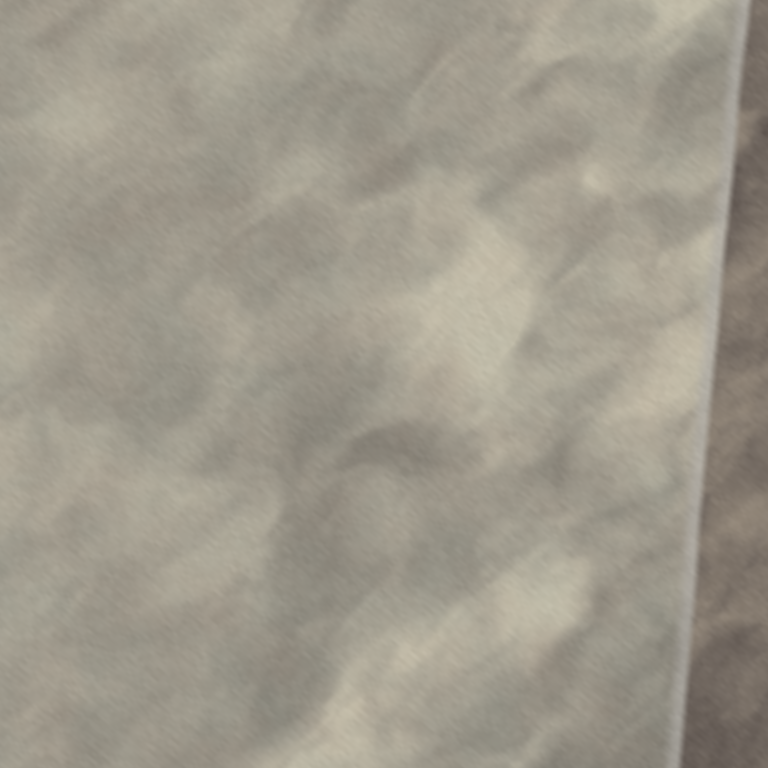
A Shadertoy shader for this texture:

```glsl
// A pale, softly mottled stone slab whose slanted right edge meets darker brown ground.
// Stretched fractal noise makes the diagonal blotches; a finer noise, stretched along
// the other diagonal, adds faint fibres, and a signed distance splits the two areas.

const vec3 STONE_DARK  = vec3(0.525, 0.507, 0.467);
const vec3 STONE_MID   = vec3(0.628, 0.608, 0.556);
const vec3 STONE_LIGHT = vec3(0.755, 0.730, 0.655);
const vec3 EARTH_DARK  = vec3(0.365, 0.330, 0.310);
const vec3 EARTH_MID   = vec3(0.455, 0.418, 0.385);
const vec3 EARTH_LIGHT = vec3(0.580, 0.535, 0.480);
const vec3 RIM_COLOR   = vec3(0.685, 0.672, 0.650);
const vec3 WARM_TINT   = vec3(0.014, -0.003, -0.006);

const vec2 CLOUD_DIR = vec2(0.77, 0.64);
const vec2 FIBRE_DIR = vec2(0.77, -0.64);

// Integer hash of a lattice cell, 0 to 1
float hash(vec2 cell) {
    uvec2 q = uvec2(ivec2(cell)) * uvec2(1597334673u, 3812015801u);
    uint n = (q.x ^ q.y) * 1597334673u;
    n = (n ^ (n >> 15)) * 2246822519u;
    n ^= n >> 13;
    return float(n >> 8) / 16777216.0;
}

float valueNoise(vec2 p) {
    vec2 cell = floor(p);
    vec2 f = p - cell;
    vec2 w = f * f * f * (f * (f * 6.0 - 15.0) + 10.0);
    float low  = mix(hash(cell), hash(cell + vec2(1, 0)), w.x);
    float high = mix(hash(cell + vec2(0, 1)), hash(cell + vec2(1, 1)), w.x);
    return mix(low, high, w.y);
}

// Each octave is turned to hide the lattice
float fbm(vec2 p, int octaves, float gain) {
    const mat2 TURN = mat2(0.8, 0.6, -0.6, 0.8);
    float sum = 0.0, total = 0.0, amp = 1.0;
    for (int i = 0; i < octaves; i++) {
        sum += amp * valueNoise(p);
        total += amp;
        amp *= gain;
        p = TURN * p * 2.03 + 17.3;
    }
    return sum / total;
}

// Coordinates along and across a direction, scaled separately
vec2 stretch(vec2 p, vec2 dir, vec2 freq) {
    return vec2(dot(p, dir), dot(p, vec2(-dir.y, dir.x))) * freq;
}

// Diagonal blotches, centred on one half
float clouds(vec2 p, float contrast) {
    vec2 q = stretch(p, CLOUD_DIR, vec2(3.8, 6.2));
    vec2 warp = vec2(fbm(q * 2.0 + 31.0, 2, 0.5), fbm(q * 2.0 + 67.0, 2, 0.5)) - 0.5;
    return 0.5 + contrast * (fbm(q + warp * 0.4, 4, 0.6) - 0.5);
}

// Fine fibres plus a faint finer grain, centred on zero
float fibres(vec2 p) {
    float strand = valueNoise(stretch(p, FIBRE_DIR, vec2(75.0, 190.0)));
    float grain = valueNoise(stretch(p + 5.0, FIBRE_DIR, vec2(150.0, 260.0)));
    return 0.6 * strand + 0.4 * grain - 0.5;
}

vec3 ramp(vec3 dark, vec3 mid, vec3 light, float t) {
    vec3 lower = mix(dark, mid, clamp(t * 2.0, 0.0, 1.0));
    return mix(lower, light, clamp(t * 2.0 - 1.0, 0.0, 1.0));
}

// Horizontal distance to the slanted edge, negative on the slab
float edgeDistance(vec2 p) {
    float wobble = 0.003 * (valueNoise(vec2(p.y * 9.0, 3.0)) - 0.5);
    return p.x - (0.885 + 0.082 * p.y + 0.010 * p.y * p.y) + wobble;
}

void mainImage(out vec4 fragColor, in vec2 fragCoord) {
    vec2 uv = fragCoord / iResolution.xy;
    float edge = edgeDistance(uv);

    // Slab, with livelier blotches towards the right
    float contrast = mix(1.25, 2.2, smoothstep(0.1, 0.75, uv.x));
    vec3 stone = ramp(STONE_DARK, STONE_MID, STONE_LIGHT, clouds(uv + 2.0, contrast));
    stone += WARM_TINT * 1.5 * (fbm(uv * 14.0 + 40.0, 3, 0.6) - 0.5);

    // Pale rim fading into the slab
    float rim = smoothstep(-0.027, -0.008, edge);
    stone = mix(stone, RIM_COLOR, 0.65 * rim);

    // Brown ground, darker towards the bottom
    float earthTone = clouds(uv * 1.5 + 9.0, 1.8) + 0.25 * (uv.y - 0.5);
    vec3 earth = ramp(EARTH_DARK, EARTH_MID, EARTH_LIGHT, earthTone);

    vec3 color = mix(stone, earth, smoothstep(-0.007, 0.006, edge));
    color += 0.045 * fibres(uv);
    fragColor = vec4(color, 1.0);
}
```
